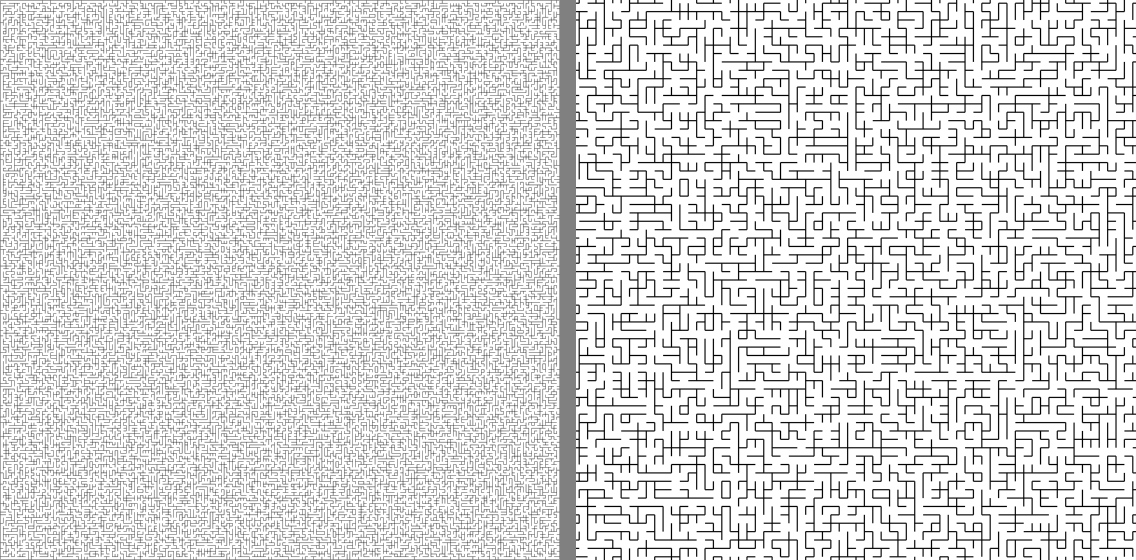
Left, the full canvas; right, a detail of the centre.
Reproduce this pattern procedurally as a WebGL 1 fragment shader.

```glsl
precision highp float;
// Fine rectangular maze of thin black walls on white paper.
// Every inner grid post grows one wall: even posts choose freely, odd posts
// avoid walls already growing towards them and turns that close a cell.

uniform vec2 u_resolution;

const float CELLS = 200.0;     // maze cells along each side
const float MARGIN = 0.15;     // paper outside the frame, in cells
const float WALL_WIDTH = 0.138; // in cells
const float SOFTNESS = 1.1;    // filter width, in pixels
const vec3 PAPER = vec3(1.0);
const vec3 INK = vec3(0.0);

float hash(vec2 p) {
  vec3 q = fract(p.xyx * 0.1031);
  q += dot(q, q.yzx + 33.33);
  return fract((q.x + q.y) * q.z);
}

// Unit step for heading 0..3: right, up, left, down.
vec2 compass(float heading) {
  float side = heading < 1.5 ? 1.0 : -1.0;
  return mod(heading, 2.0) < 0.5 ? vec2(side, 0.0) : vec2(0.0, side);
}

bool sameHeading(float a, float b) {
  return abs(a - b) < 0.5;
}

float evenHeading(vec2 post) {
  return min(floor(hash(post + 17.0) * 4.0), 3.0);
}

// Does the even neighbour lying in this direction grow towards the post?
bool isReached(vec2 post, float heading) {
  float back = mod(heading + 2.0, 4.0);
  return sameHeading(evenHeading(post + compass(heading)), back);
}

float oddHeading(vec2 post) {
  // Alternate columns forbid opposite turns, so no single cell is sealed.
  float turn = mod(post.x, 2.0) < 0.5 ? 1.0 : 3.0;
  float best = 0.0;
  float lowest = 10.0;
  for (int i = 0; i < 4; i++) {
    float heading = float(i);
    float score = hash(post + vec2(311.0, 57.0) * (heading + 1.0));
    if (isReached(post, heading)) score += 4.0;
    if (isReached(post, mod(heading + turn, 4.0))) score += 1.0;
    if (score < lowest) {
      lowest = score;
      best = heading;
    }
  }
  return best;
}

float postHeading(vec2 post) {
  if (mod(post.x + post.y, 2.0) < 0.5) return evenHeading(post);
  return oddHeading(post);
}

bool isInner(vec2 post) {
  vec2 inset = min(post, CELLS - post);
  return min(inset.x, inset.y) > 0.5;
}

bool isInside(vec2 post) {
  vec2 inset = min(post, CELLS - post);
  return min(inset.x, inset.y) > -0.5;
}

bool onFrame(vec2 a, vec2 b) {
  vec2 offCentre = abs(a + b - CELLS);
  return max(offCentre.x, offCentre.y) > 2.0 * CELLS - CELLS - 0.5;
}

// 1 if a wall joins the post, whose own heading is given, to its neighbour.
float wallArm(vec2 post, float ownHeading, float heading) {
  vec2 other = post + compass(heading);
  if (!isInside(post) || !isInside(other)) return 0.0;
  if (onFrame(post, other)) return 1.0;
  if (isInner(post) && sameHeading(ownHeading, heading)) return 1.0;
  float back = mod(heading + 2.0, 4.0);
  return isInner(other) && sameHeading(postHeading(other), back) ? 1.0 : 0.0;
}

// Share of a filter of the given width around x that lies in [lo, hi].
float coverage(float x, float lo, float hi, float width) {
  float first = clamp(x - 0.5 * width, lo, hi);
  float last = clamp(x + 0.5 * width, lo, hi);
  return (last - first) / width;
}

void main() {
  float cellsPerPixel = (CELLS + 2.0 * MARGIN) / min(u_resolution.x, u_resolution.y);
  vec2 p = gl_FragCoord.xy * cellsPerPixel - MARGIN;
  vec2 post = floor(p + 0.5);
  vec2 q = p - post;

  // Walls leaving the nearest post.
  float own = postHeading(post);
  float right = wallArm(post, own, 0.0);
  float up = wallArm(post, own, 1.0);
  float left = wallArm(post, own, 2.0);
  float down = wallArm(post, own, 3.0);

  // Filtered area of the horizontal and vertical bars.
  float blur = SOFTNESS * cellsPerPixel;
  float halfWall = 0.5 * WALL_WIDTH;
  float across = coverage(q.x, -left, right, blur) * coverage(q.y, -halfWall, halfWall, blur);
  float upright = coverage(q.y, -down, up, blur) * coverage(q.x, -halfWall, halfWall, blur);

  float ink = across + upright - across * upright;
  gl_FragColor = vec4(mix(PAPER, INK, ink), 1.0);
}
```
